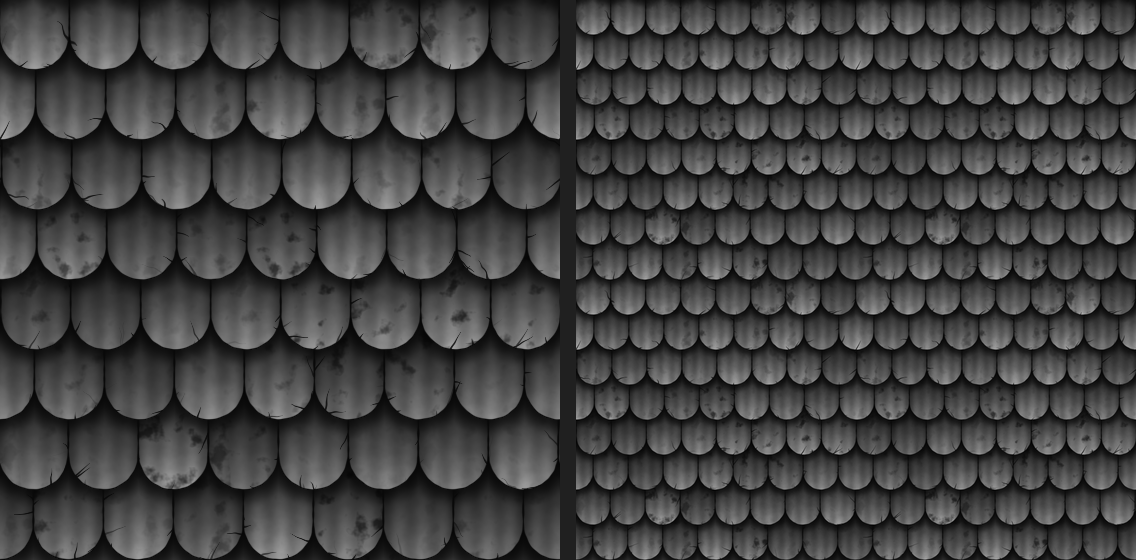
Left, the tile; right, the same tile 2 across and 2 down.
Give the GLSL for this texture map, as a Shadertoy shader.

```glsl
// Overlapping rows of round-ended grey scale tiles with stains, dark seams and rim cracks; tiles seamlessly.
#define COUNT 8.0         // tiles across and rows down
#define ROW_DRIFT 0.026   // sideways wander of the rows
#define RIM 0.024         // width of the dark outline
#define WOBBLE 0.010      // roughness of the outline
#define TOP_GREY 0.05     // tile grey under the overlap
#define TIP_GREY 0.53     // tile grey at the round end
#define FLUTES 3.0        // soft vertical bands per tile
#define FLUTE_DEPTH 0.10
#define STAIN 0.65        // darkness of stains
#define CRACKS 6          // possible cracks per tile
#define CRACK_WIDTH 0.013
#define TAU 6.28318

vec2 hash2(vec2 p) {
    uvec2 v = uvec2(ivec2(p)) * 1664525u + 1013904223u;
    v.x += v.y * 1664525u;
    v.y += v.x * 1664525u;
    v ^= v >> 16u;
    v.x += v.y * 1664525u;
    v.y += v.x * 1664525u;
    v ^= v >> 16u;
    return vec2(v & 65535u) / 65535.0;
}

float cornerSlope(vec2 cell, vec2 offset, float period) {
    float angle = TAU * hash2(mod(cell, period)).x;
    return dot(vec2(cos(angle), sin(angle)), offset);
}

// Gradient noise that wraps after a whole period
float noise(vec2 p, float period) {
    vec2 i = floor(p), f = p - i;
    vec2 u = f * f * f * (f * (f * 6.0 - 15.0) + 10.0);
    vec2 e = vec2(1.0, 0.0);
    float low = mix(cornerSlope(i, f, period), cornerSlope(i + e, f - e, period), u.x);
    float high = mix(cornerSlope(i + e.yx, f - e.yx, period), cornerSlope(i + 1.0, f - 1.0, period), u.x);
    return mix(low, high, u.y);
}

float fbm(vec2 p, float period) {
    float sum = 0.0, gain = 1.0;
    for (int i = 0; i < 4; i++) {
        sum += gain * noise(p, period);
        p *= 2.0;
        period *= 2.0;
        gain *= 0.5;
    }
    return sum;
}

// Sideways position within a row, in tiles: staggered and slightly drifting
float rowX(float x, float row) {
    float stagger = 0.5 * mod(row + 1.0, 2.0);
    return x - stagger - ROW_DRIFT * sin(TAU * (6.5 - row) / COUNT);
}

// Signed distance to a tile with straight sides and a half-round lower end
float tileEdge(vec2 q) {
    return length(vec2(q.x, min(q.y - 0.5, 0.0))) - 0.5;
}

// Tapered cracks that start on the rim and run inward
float cracks(vec2 q, vec2 id, float pixel) {
    float mask = 0.0;
    for (int i = 0; i < CRACKS; i++) {
        vec2 seed = id + COUNT * float(i + 1);
        vec2 place = hash2(seed), shape = hash2(seed + 101.0);
        float angle = (place.x - 0.5) * 3.8;
        float bend = clamp(angle, -TAU / 4.0, TAU / 4.0);
        vec2 outward = vec2(sin(bend), -cos(bend));
        vec2 start = 0.5 * outward + vec2(0.0, 0.5 + 1.5 * abs(angle - bend));
        float turn = (shape.x - 0.5) * 2.6;
        vec2 dir = -mat2(cos(turn), sin(turn), -sin(turn), cos(turn)) * outward;
        float reach = mix(0.06, 0.34, shape.y * shape.y);
        vec2 w = q - start;
        float t = clamp(dot(w, dir) / reach, 0.0, 1.0);
        float d = length(w - dir * reach * t) - CRACK_WIDTH * (1.0 - t);
        float strength = smoothstep(0.25, 0.7, place.y);
        mask = max(mask, strength * (1.0 - smoothstep(-0.5 * pixel, 0.7 * pixel, d)));
    }
    return mask;
}

void mainImage(out vec4 fragColor, in vec2 fragCoord) {
    vec2 p = fragCoord / iResolution.xy * COUNT;
    float pixel = COUNT / iResolution.y;
    float rough = WOBBLE * noise(p * 8.0, COUNT * 8.0);

    // Choose the front tile, or the row below where its round end leaves a gap
    float row = floor(p.y);
    float x = rowX(p.x, row);
    vec2 q = vec2(fract(x) - 0.5, p.y - row);
    if (q.y < 0.5 && tileEdge(q) + rough > 0.0) {
        row -= 1.0;
        x = rowX(p.x, row);
        q = vec2(fract(x) - 0.5, p.y - row);
    }
    vec2 id = mod(vec2(floor(x), row), COUNT);
    vec2 tone = hash2(id + 300.0);
    float edge = tileEdge(q) + rough;
    float aboveX = fract(rowX(p.x, row + 1.0)) - 0.5;
    float above = tileEdge(vec2(aboveX, q.y - 1.0)) + rough;

    // Tile body: lengthwise gradient, tone per tile, rounded sides and flutes
    float grey = mix(TIP_GREY, TOP_GREY, clamp(q.y / 1.4, 0.0, 1.0));
    grey *= mix(0.76, 1.14, tone.x);
    grey *= 1.0 - 0.32 * pow(abs(2.0 * q.x), 3.0);
    grey *= 1.0 + FLUTE_DEPTH * cos(TAU * FLUTES * q.x + 2.0 * (tone.y - 0.5));

    // Stains differ from tile to tile
    float cloud = fbm(p * 3.0 + id * 5.0, COUNT * 3.0);
    grey *= 1.0 + 0.12 * cloud;
    grey *= 1.0 - STAIN * (0.2 + 0.8 * tone.y * tone.y) * smoothstep(0.12, 0.65, cloud);

    // Shadow of the row above, cracks and dark outline
    grey *= mix(0.45, 1.0, smoothstep(0.0, 0.28, above));
    vec2 jag = q + 0.035 * noise(p * 7.0, COUNT * 7.0);
    grey = mix(grey, 0.03, 0.85 * cracks(jag, id, pixel));
    grey = mix(0.035, grey, smoothstep(0.0, max(RIM, 1.4 * pixel), -edge));
    fragColor = vec4(vec3(grey), 1.0);
}
```
